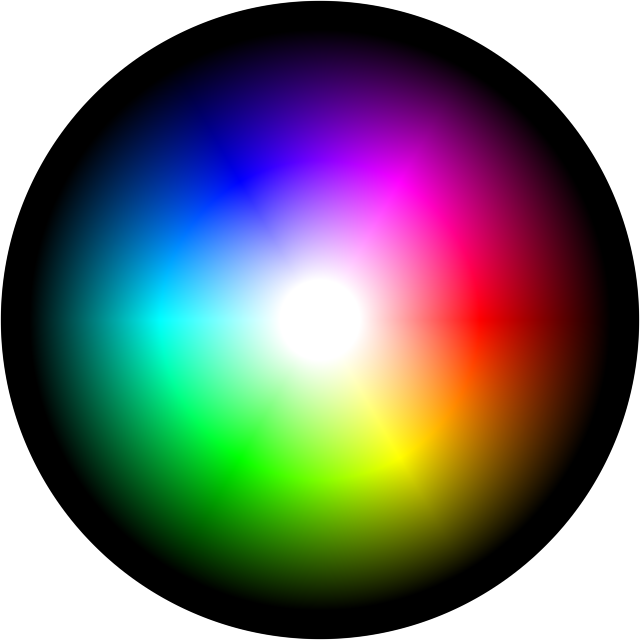
Reproduce this background procedurally as a three.js fragment shader.

```glsl
// Draws a round colour wheel that runs from a white core through pure hues to a black rim.
varying vec2 vUv;

// Fully saturated colour for a hue in turns
vec3 pureHue(float turns) {
  vec3 ramp = abs(mod(turns * 6.0 + vec3(0.0, 4.0, 2.0), 6.0) - 3.0) - 1.0;
  return clamp(ramp, 0.0, 1.0);
}

void main() {
  vec2 fromCentre = vUv - 0.5;
  float radius = length(fromCentre);
  float wheelRadius = 0.4987;
  float reach = radius / wheelRadius;

  // Hue turns clockwise, with red on the right; the centre is kept defined
  vec2 spoke = radius > 0.00001 ? fromCentre : vec2(1.0, 0.0);
  vec3 hue = pureHue(fract(-atan(spoke.y, spoke.x) / 6.2831853));

  // Tint the inner half towards white, shade the outer half towards black
  float whiteness = clamp((0.5 - reach) / 0.375, 0.0, 1.0);
  float brightness = clamp((0.91 - reach) / 0.41, 0.0, 1.0);
  vec3 wheel = mix(hue, vec3(1.0), whiteness) * brightness;

  // Smooth disc edge on a white ground
  float outside = smoothstep(-0.001, 0.001, radius - wheelRadius);
  gl_FragColor = vec4(mix(wheel, vec3(1.0), outside), 1.0);
}
```
